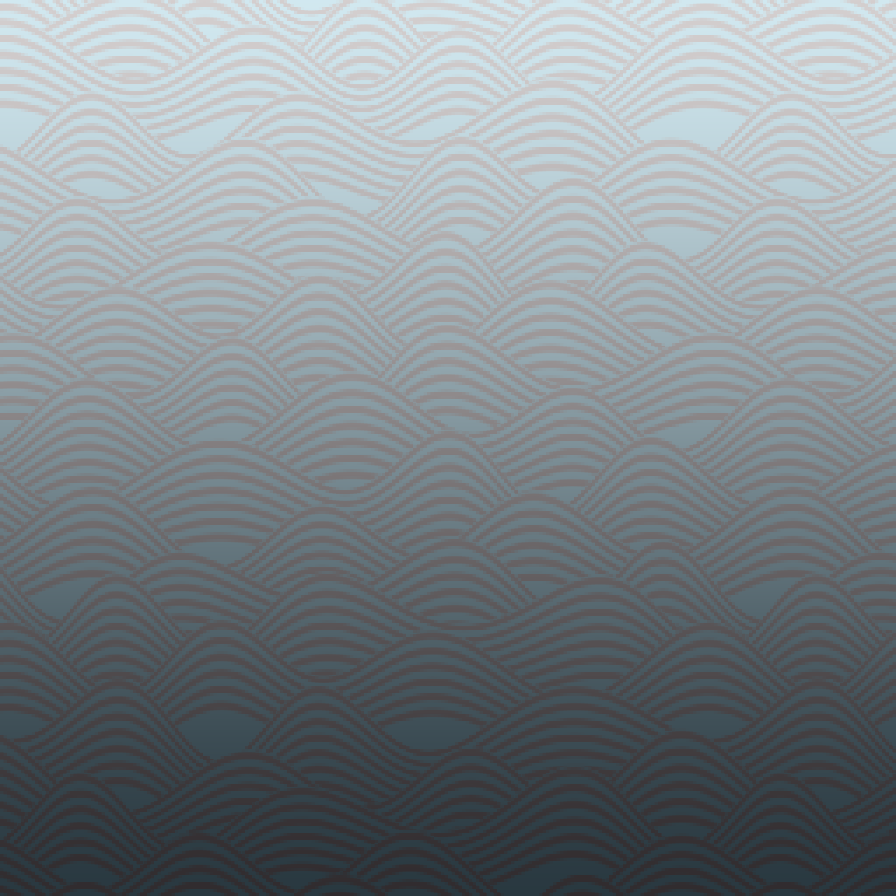
A WebGL 2 fragment shader for this pattern:

```glsl
#version 300 es
precision highp float;
// Overlapping rolling waves, each filled with contour lines that flatten
// toward a solid core, over a vertical fade from pale to dark. Layers of
// warped cosines are painted back to front on a coarse grid of cells.

#define TILE_WIDTH 0.78125   // horizontal period of the whole pattern
#define CRESTS 3.0           // crests per tile in one layer
#define LAYER_STEP 0.056     // vertical distance between layers
#define AMPLITUDE 0.036      // mean half height of a wave
#define FLATTENING 5.0       // loss of wave height per unit of depth
#define LINE_PITCH 0.0150    // mean vertical distance between contour lines
#define LINE_FILL 0.53       // share of the pitch taken by a line
#define CREST_GAP 0.6        // empty rim above the first line, in pitches
#define CREST_SHIFT 0.94     // crest position of even layers, in crests
#define CREST_WARP 0.55      // unevenness of the crest spacing
#define BASE_JITTER 0.013    // vertical scatter of the layers
#define GRID 256.0           // cells across the canvas

uniform vec2 u_resolution;
out vec4 fragColor;

const float TAU = 6.28318;
const float LAYER_LIFT = 0.6;
const int FRONT_LAYER = -2;
const int BACK_LAYER = 21;

const vec3 LINE_TOP = vec3(0.82, 0.91, 0.94);
const vec3 LINE_BOTTOM = vec3(0.16, 0.22, 0.25);
const vec3 GAP_TOP = vec3(0.83, 0.81, 0.81);
const vec3 GAP_BOTTOM = vec3(0.19, 0.17, 0.18);

float hash(float layer, float seed) {
    return fract(sin(layer * 12.99 + seed * 78.23) * 4375.85);
}

// Rest height of a layer.
float layerBase(float layer) {
    return LAYER_STEP * (layer + LAYER_LIFT)
         + BASE_JITTER * (2.0 * hash(layer, 5.0) - 1.0);
}

// Rise of a layer above its rest height at x.
float waveRise(float x, float layer) {
    float turn = TAU * x / TILE_WIDTH;
    float offset = CREST_SHIFT - 0.5 * layer + 0.2 * (hash(layer, 1.0) - 0.5);
    float warp = CREST_WARP * sin(turn + TAU * hash(layer, 2.0));
    float swell = 1.0 + 0.22 * sin(turn + TAU * hash(layer, 3.0));
    float drift = 0.008 * sin(turn + TAU * hash(layer, 4.0));
    return drift + AMPLITUDE * swell * cos(CRESTS * turn - TAU * offset + warp);
}

// Coverage of the contour lines, with depth and blur counted in pitches.
float contourLines(float depth, float blur, float lineCount) {
    float row = depth - CREST_GAP;
    float halfFill = 0.5 * LINE_FILL;
    float fromCenter = abs(fract(row + 0.5 - halfFill) - 0.5);
    float lines = 1.0 - smoothstep(halfFill - blur, halfFill + blur, fromCenter);
    return max(lines, smoothstep(-blur, blur, row - lineCount));
}

void main() {
    vec2 uv = gl_FragCoord.xy / u_resolution;

    // Snap to cell centers, with a ramp one pixel wide between cells.
    vec2 cell = uv * GRID;
    vec2 border = floor(cell + 0.5);
    vec2 ramp = clamp((cell - border) * u_resolution / GRID, -0.5, 0.5);
    vec2 p = (border + ramp) / GRID;

    // Nearer layers cover the ones behind them.
    float ink = 0.0;
    for (int i = BACK_LAYER; i >= FRONT_LAYER; i--) {
        float layer = float(i);
        float rise = waveRise(p.x, layer);
        float slope = (waveRise(p.x + 0.5 / GRID, layer) - rise) * 2.0 * GRID;
        float edge = layerBase(layer) + rise - p.y;
        float blur = 0.4 * (1.0 + 0.6 * abs(slope)) / GRID;
        float depth = edge / (1.0 + FLATTENING * rise);
        float lineCount = 5.0 + floor(2.0 * hash(layer, 6.0));
        float lines = contourLines(depth / LINE_PITCH, blur / LINE_PITCH, lineCount);
        ink = mix(ink, lines, smoothstep(-blur, blur, edge));
    }

    // Vertical fade, eased at both ends.
    float light = mix(uv.y, smoothstep(0.0, 1.0, uv.y), 0.65);
    vec3 lineColor = mix(LINE_BOTTOM, LINE_TOP, light);
    vec3 gapColor = mix(GAP_BOTTOM, GAP_TOP, light);
    fragColor = vec4(mix(gapColor, lineColor, ink), 1.0);
}
```
